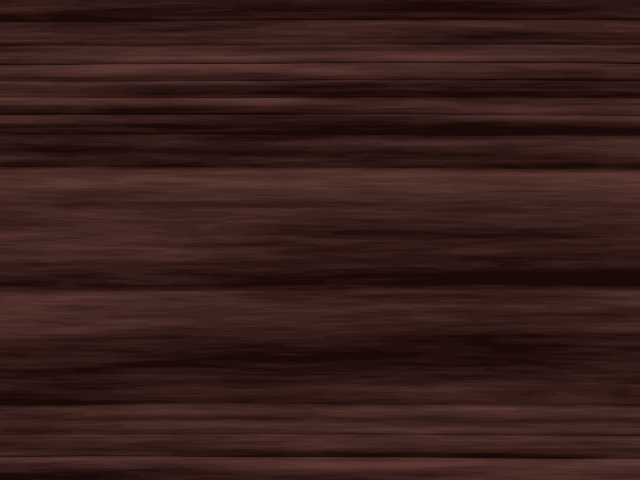
A WebGL 2 fragment shader for this texture:

```glsl
#version 300 es
precision highp float;
// Dark reddish-brown wood with horizontal grain. Growth bands with a hard
// lower edge are laid over stretched gradient noise; fine fibres are added
// and the tone is partly stepped, giving long thin islands of flat shade.

#define BAND_DENSITY 4.0     // growth bands per canvas height
#define TOP_CROWDING 6.0     // extra bands squeezed in near the top
#define BASE_CROWDING 2.0    // extra bands squeezed in near the bottom
#define WAVINESS 0.008       // vertical drift of the grain
#define BROAD_CONTRAST 0.66  // strength of the soft banding
#define SEAM_DARKNESS 0.80   // strength of the dark side of a band edge
#define RIM_LIGHT 0.48       // strength of the light side of a band edge
#define FIBRE_CONTRAST 0.30  // strength of the fine fibres
#define SHADE_STEPS 7.0      // number of flat shades
#define STEP_MIX 0.65        // 0 = smooth tone, 1 = fully stepped
#define DARK_WOOD vec3(0.100, 0.035, 0.029)
#define LIGHT_WOOD vec3(0.335, 0.208, 0.183)

uniform vec2 u_resolution;
out vec4 fragColor;

float hash(vec2 cell) {
    uvec2 q = uvec2(ivec2(cell)) * uvec2(1597334u, 3812015u);
    uint n = (q.x ^ q.y) * 1597334u;
    n = (n ^ (n >> 15)) * 2246823u;
    n ^= n >> 13;
    return float(n & 65535u) / 65535.0;
}

float cornerSlope(vec2 cell, vec2 offset) {
    float angle = 6.28318 * hash(cell);
    return dot(vec2(cos(angle), sin(angle)), offset);
}

float gradientNoise(vec2 p) {
    vec2 i = floor(p), f = fract(p);
    vec2 u = f * f * f * (f * (f * 6.0 - 15.0) + 10.0);
    vec2 e = vec2(1.0, 0.0);
    float low = mix(cornerSlope(i, f), cornerSlope(i + e, f - e), u.x);
    float high = mix(cornerSlope(i + e.yx, f - e.yx),
                     cornerSlope(i + e.xx, f - e.xx), u.x);
    return mix(low, high, u.y);
}

// Octaves that grow faster across the grain than along it.
float grainNoise(vec2 p, vec2 growth, float fading, int octaves) {
    float sum = 0.0, amplitude = 1.0;
    for (int k = 0; k < octaves; k++) {
        sum += amplitude * gradientNoise(p);
        p = p * growth + vec2(17.3, 41.7);
        amplitude *= fading;
    }
    return sum;
}

// Height measured in bands: crowded at the top and bottom, wide between.
float bandCoordinate(float y) {
    return 0.4 + BAND_DENSITY * y + BASE_CROWDING * smoothstep(0.0, 0.16, y)
         + TOP_CROWDING * smoothstep(0.64, 1.0, y);
}

// Dark seam above each band edge and a lighter rim just below it.
float bandEdges(float band, float x) {
    float id = floor(band), f = fract(band);
    float fade = 0.8 + 0.6 * gradientNoise(vec2(x * 0.7, id * 3.7 + 0.4));
    float seam = exp(-6.0 * f) * smoothstep(0.0, 0.03, f);
    float rim = smoothstep(0.35, 0.92, f) * (1.0 - smoothstep(0.96, 1.0, f));
    float seamShare = 0.4 + 0.6 * hash(vec2(id, 91.0));
    float rimShare = 0.2 + 0.8 * hash(vec2(id, 57.0));
    return fade * (RIM_LIGHT * rimShare * rim - SEAM_DARKNESS * seamShare * seam);
}

// Flat shades with narrow smoothed borders.
float steppedTone(float tone) {
    float s = tone * SHADE_STEPS;
    float width = clamp(0.4 * fwidth(s), 0.02, 0.3);
    float flatTone = floor(s) + smoothstep(0.5 - width, 0.5 + width, fract(s));
    return mix(tone, flatTone / SHADE_STEPS, STEP_MIX);
}

void main() {
    vec2 p = gl_FragCoord.xy / u_resolution.y;

    // Gentle drift so that no line runs perfectly level.
    float drift = gradientNoise(vec2(p.x * 0.8 + 3.1, p.y * 3.0 + 7.6))
                + 0.25 * gradientNoise(vec2(p.x * 3.0, p.y * 14.0 + 2.3));
    float y = p.y + WAVINESS * drift;
    float band = bandCoordinate(y);

    // Soft bands, hard band edges and fibres.
    float broad = grainNoise(vec2(p.x * 0.45 + 5.2, band + 11.37),
                             vec2(1.4, 2.2), 0.6, 3);
    float fibre = grainNoise(vec2(p.x * 3.0 + 8.5, y * 46.0 + 3.0),
                             vec2(1.8, 1.8), 0.75, 4);
    float tone = 0.47 + BROAD_CONTRAST * broad + bandEdges(band, p.x)
               + FIBRE_CONTRAST * fibre;

    tone = clamp(steppedTone(tone), 0.0, 1.05);
    fragColor = vec4(mix(DARK_WOOD, LIGHT_WOOD, tone), 1.0);
}
```
